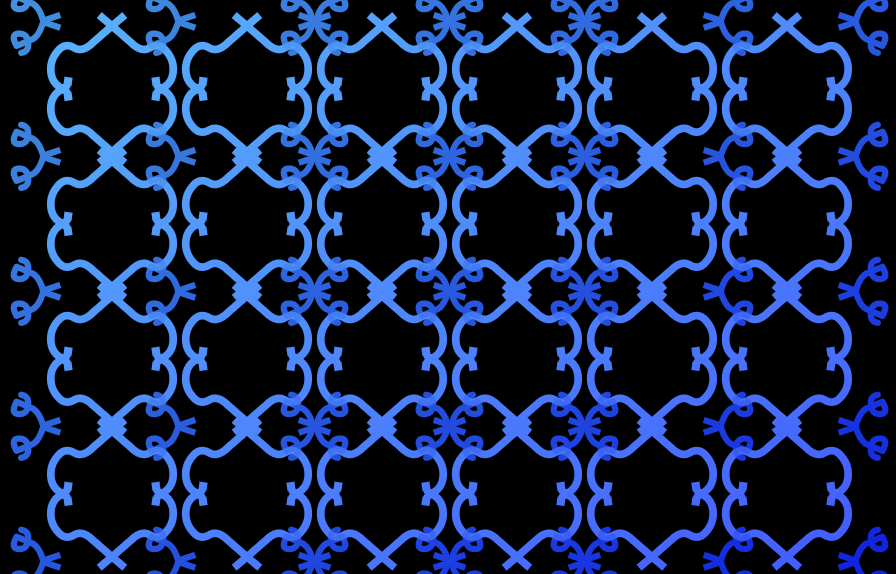
Write a WebGL 1 fragment shader that draws this pattern.

```glsl
precision highp float;
// Blue lattice of curled strapwork, six by four, over darker scrolled blossoms.
uniform vec2 u_resolution;

const float PITCH = 115.7; // repeat size, with the canvas 492 units high

// Distance to a straight stroke axis
float segment(vec2 p, vec2 a, vec2 b) {
  vec2 ap = p - a, ab = b - a;
  return length(ap - ab * clamp(dot(ap, ab) / dot(ab, ab), 0.0, 1.0));
}

// Signed distance to a stroke with square-cut ends
float bar(vec2 p, vec2 a, vec2 b, float halfWidth) {
  vec2 along = normalize(b - a);
  vec2 q = p - 0.5 * (a + b);
  float across = abs(q.x * along.y - q.y * along.x) - halfWidth;
  return max(across, abs(dot(q, along)) - 0.5 * length(b - a));
}

// Distance to a quadratic curve, walked in short chords
float curve(vec2 p, vec2 a, vec2 b, vec2 c) {
  float d = 1e4;
  vec2 last = a;
  for (int i = 1; i <= 7; i++) {
    float t = float(i) / 7.0;
    vec2 next = mix(mix(a, b, t), mix(b, c, t), t);
    d = min(d, segment(p, last, next));
    last = next;
  }
  return d;
}

// One closed frame: a quarter outline mirrored on both axes
float strapFrame(vec2 p) {
  p = abs(p);
  float d = segment(p, vec2(0.0, 54.0), vec2(16.0, 40.0));
  d = min(d, curve(p, vec2(16.0, 40.0), vec2(25.0, 31.0), vec2(32.0, 35.0)));
  d = min(d, curve(p, vec2(32.0, 35.0), vec2(40.0, 40.0), vec2(46.0, 33.0)));
  d = min(d, curve(p, vec2(46.0, 33.0), vec2(52.5, 26.0), vec2(52.5, 17.0)));
  d = min(d, curve(p, vec2(52.5, 17.0), vec2(52.5, 6.0), vec2(44.0, 1.0)));
  d = min(d, curve(p, vec2(44.0, 1.0), vec2(39.0, 0.0), vec2(38.0, 5.0))) - 3.3;
  // Cut tails at the crossing and the hook
  d = min(d, bar(p, vec2(-2.0, 52.3), vec2(11.0, 63.3), 3.3));
  return min(d, bar(p, vec2(38.2, 3.0), vec2(37.2, 10.0), 3.5));
}

// Half a blossom: two scrolls on a forked stem
float scrollHalf(vec2 p) {
  p.y = abs(p.y);
  float d = curve(p, vec2(-1.0, 0.0), vec2(-5.0, 14.0), vec2(-12.0, 16.0));
  d = min(d, curve(p, vec2(-12.0, 16.0), vec2(-19.0, 19.0), vec2(-24.0, 21.0)));
  d = min(d, curve(p, vec2(-24.0, 21.0), vec2(-30.0, 10.0), vec2(-21.0, 10.5)));
  d = min(d, curve(p, vec2(-21.0, 10.5), vec2(-14.0, 11.0), vec2(-14.0, 20.0)));
  d = min(d, curve(p, vec2(-14.0, 20.0), vec2(-14.0, 26.0), vec2(-20.0, 27.0))) - 2.7;
  return min(d, bar(p, vec2(-3.0, 0.0), vec2(13.5, 5.5), 2.7));
}

float coverage(float d) {
  return clamp(0.5 - d * u_resolution.y / 492.0, 0.0, 1.0);
}

void main() {
  // Centred canvas units, y running down
  vec2 p = (gl_FragCoord.xy - 0.5 * u_resolution) / u_resolution.y * 492.0;
  p = vec2(p.x + 384.0, 246.0 - p.y);

  // Front frames; neighbouring rows cross tails
  vec2 grid = (p - vec2(96.0, 76.2)) / PITCH;
  float column = clamp(floor(grid.x + 0.5), 0.0, 5.0);
  float strap = 1e4;
  for (int i = 0; i < 2; i++) {
    float row = clamp(floor(grid.y) + float(i), 0.0, 3.0);
    strap = min(strap, strapFrame((grid - vec2(column, row)) * PITCH));
  }

  // Rear blossoms; the outer two columns each side keep one half
  grid = (p - vec2(38.2, 18.3)) / PITCH;
  vec2 cell = floor(grid + 0.5);
  vec2 q = (grid - cell) * PITCH;
  float scroll = 1e4;
  if (cell.x > -0.5 && cell.x < 4.5) scroll = scrollHalf(q);
  if (cell.x > 1.5 && cell.x < 6.5) scroll = min(scroll, scrollHalf(vec2(-q.x, q.y)));

  // Diagonal colour ramps
  float ramp = clamp((p.x / 768.0 + p.y / 492.0) * 0.5, 0.0, 1.0);
  vec3 strapColor = mix(vec3(0.35, 0.71, 0.98), vec3(0.26, 0.35, 1.0), ramp);
  vec3 scrollColor = mix(vec3(0.26, 0.57, 0.87), vec3(0.06, 0.13, 0.88), ramp);

  // Straps let a little of the blossoms show through
  float scrollMask = coverage(scroll);
  vec3 color = scrollColor * scrollMask;
  vec3 front = mix(strapColor, scrollColor, 0.3 * scrollMask);
  color = mix(color, front, coverage(strap));
  gl_FragColor = vec4(color, 1.0);
}
```
